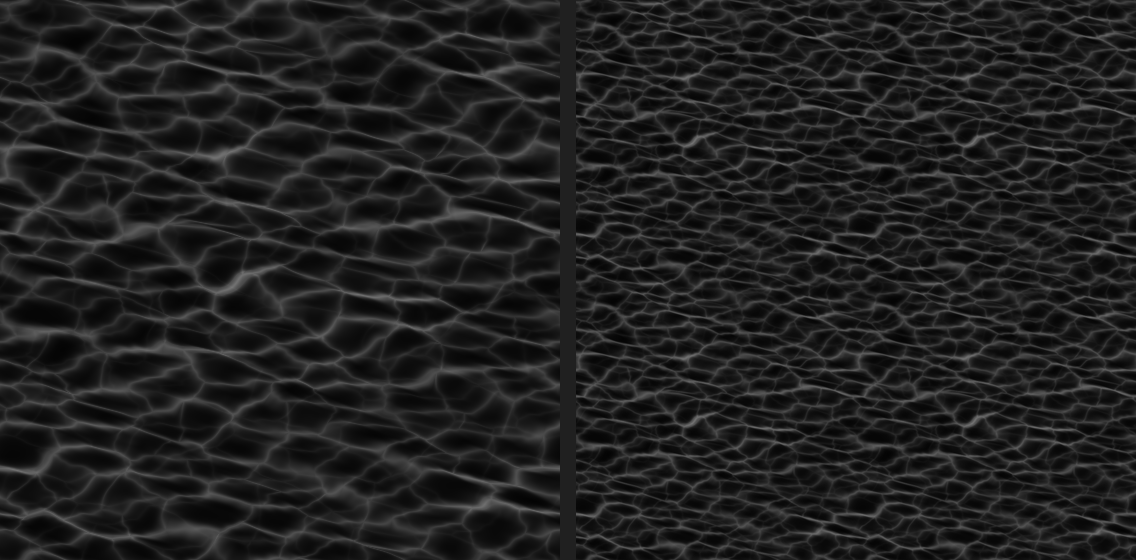
Left: one tile. Right: repeated 2 by 2.
Reproduce this texture procedurally as a Shadertoy shader.

```glsl
// Dark web of fine, horizontally stretched light filaments, like dim water caustics.

const vec2  MAIN_CELLS  = vec2(10.0, 22.0);  // even row counts keep the stagger seamless
const vec2  FAINT_CELLS = vec2(8.0, 16.0);
const float FAINT_SHARE = 0.30;
const float JITTER      = 0.85;
const float GLOW_FOCUS  = 5.0;     // higher means a narrower halo
const float GLOW_LEVEL  = 0.105;
const float CORE_LEVEL  = 0.175;
const float CORE_WIDTH  = 0.0036;  // in canvas units
const float CORE_ROUND  = 0.0010;
const float UPRIGHT_DIM = 0.42;    // brightness of upright walls
const float WARP        = 0.025;
const float BASE_LEVEL  = 0.018;
const float MOTTLE      = 0.045;
const vec3  TINT        = vec3(1.0);
const float TAU         = 6.2831853;

// Integer hash of a lattice point, two values from 0 to 1
vec2 hash2(vec2 cell, float seed) {
    uvec3 v = uvec3(cell.x, cell.y, seed) * 1664525u + 1013904223u;
    v.x += v.y * v.z; v.y += v.z * v.x; v.z += v.x * v.y;
    v ^= v >> 16u;
    v.x += v.y * v.z; v.y += v.z * v.x;
    return vec2(v.xy & 65535u) / 65535.0;
}

// Smooth value noise that wraps after "cells" repeats
float wrapNoise(vec2 uv, vec2 cells, float seed) {
    vec2 p = uv * cells, i = floor(p), f = fract(p);
    f = f * f * (3.0 - 2.0 * f);
    float a = hash2(mod(i, cells), seed).x;
    float b = hash2(mod(i + vec2(1, 0), cells), seed).x;
    float c = hash2(mod(i + vec2(0, 1), cells), seed).x;
    float d = hash2(mod(i + vec2(1, 1), cells), seed).x;
    return mix(mix(a, b, f.x), mix(c, d, f.x), f.y);
}

// Layered sines with whole frequencies bend the walls
vec2 warp(vec2 uv) {
    float freq = 2.0;
    for (int i = 0; i < 4; i++) {
        vec2 phase = TAU * freq * vec2(uv.x - 2.0 * uv.y, uv.x + 2.0 * uv.y);
        uv += WARP / freq * sin(phase + vec2(1.3, 4.1) * float(i + 1));
        freq = 2.0 * freq + 1.0;
    }
    return uv;
}

// Jittered point of a staggered, wrapping grid
vec2 seedPoint(vec2 cell, vec2 cells, float seed) {
    vec2 jitter = (hash2(mod(cell, cells), seed) - 0.5) * JITTER;
    return cell + 0.5 + jitter + vec2(0.5 * mod(cell.y, 2.0) - 0.25, 0.0);
}

// Light of one cellular web: smooth halo plus thin core
float web(vec2 uv, vec2 cells, float seed) {
    vec2 p = uv * cells, home = floor(p);
    vec2 nearest = vec2(0.0), mean = vec2(0.0), square = vec2(0.0);
    float best = 1e5, total = 0.0;

    // Nearest point, and the soft spread of the points around
    for (int y = -2; y <= 2; y++)
    for (int x = -2; x <= 2; x++) {
        vec2 r = seedPoint(home + vec2(x, y), cells, seed) - p;
        float d = dot(r, r), w = exp(-GLOW_FOCUS * d);
        if (d < best) { best = d; nearest = r; }
        total += w;
        mean += w * r;
        square += w * r * r;
    }
    mean /= total;
    vec2 spread = max(square / total - mean * mean, 0.0);

    // Distance to the closest wall, in canvas units
    float wall = 1e5;
    for (int y = -2; y <= 2; y++)
    for (int x = -2; x <= 2; x++) {
        vec2 r = seedPoint(home + vec2(x, y), cells, seed) - p;
        vec2 across = r - nearest;
        if (dot(across, across) > 1e-5)
            wall = min(wall, dot(0.5 * (r + nearest), across) / length(across * cells));
    }
    wall = sqrt(wall * wall + CORE_ROUND * CORE_ROUND) - CORE_ROUND;

    float level = spread.y / (spread.x + spread.y + 0.002);
    float core = exp(-wall / CORE_WIDTH) * mix(UPRIGHT_DIM, 1.0, level);
    float halo = 4.0 * (spread.y + UPRIGHT_DIM * spread.x);
    return CORE_LEVEL * core + GLOW_LEVEL * min(halo, 1.6);
}

void mainImage(out vec4 fragColor, in vec2 fragCoord) {
    vec2 uv = fragCoord / iResolution.xy;
    vec2 bent = warp(uv);

    // Streaky patches vary the filaments and cloud the cells
    float patches = wrapNoise(bent, vec2(7, 15), 3.0);
    float clouds = 0.5 * wrapNoise(bent, vec2(14, 30), 5.0)
                 + 0.3 * wrapNoise(bent, vec2(28, 56), 7.0)
                 + 0.2 * wrapNoise(bent, vec2(50, 96), 9.0);

    float light = web(bent, MAIN_CELLS, 11.0) * mix(0.6, 1.25, patches);
    vec2 shifted = warp(uv + vec2(0.37, 0.21));
    light += web(shifted, FAINT_CELLS, 23.0) * FAINT_SHARE * mix(1.3, 0.5, patches);
    light += BASE_LEVEL + MOTTLE * (clouds - 0.5);

    fragColor = vec4(TINT * clamp(light, 0.0, 1.0), 1.0);
}
```
